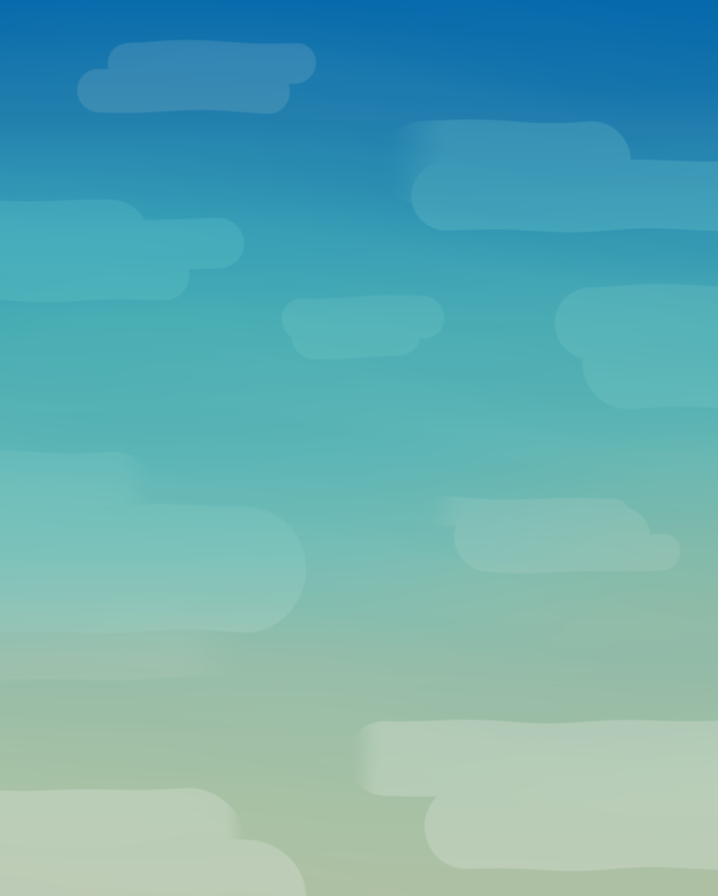
A WebGL 2 fragment shader for this background:

```glsl
#version 300 es
precision highp float;

uniform vec2 u_resolution;
out vec4 fragColor;

#define ASPECT 0.8
#define MAX_RADIUS 0.07
#define EDGE_WOBBLE 0.0012
#define STREAK_WARP 0.012
#define GRAIN 0.005
#define CLOUD_PALE vec3(0.86, 0.89, 0.85)
#define CLOUD_TEAL vec3(0.52, 0.88, 0.84)

// Sky colours at equal steps from top to bottom
const vec3 SKY[9] = vec3[9](
    vec3(0.02, 0.41, 0.67), vec3(0.13, 0.49, 0.68), vec3(0.19, 0.58, 0.70),
    vec3(0.29, 0.67, 0.70), vec3(0.37, 0.715, 0.715), vec3(0.46, 0.74, 0.71),
    vec3(0.59, 0.74, 0.66), vec3(0.65, 0.76, 0.65), vec3(0.68, 0.75, 0.64));

vec3 skyGradient(float depth) {
    float position = clamp(depth, 0.0, 1.0) * 8.0;
    int stop = min(int(position), 7);
    return mix(SKY[stop], SKY[stop + 1], position - float(stop));
}

// Layered sines stretched sideways, like broad brush strokes
float brushStreaks(vec2 p) {
    float sum = 0.0, weight = 0.5;
    vec2 q = p * vec2(4.0, 19.0);
    for (int i = 0; i < 5; i++) {
        sum += weight * sin(q.y + 1.6 * sin(q.x + float(i) * 2.1));
        q = q * vec2(1.4, 1.9) + vec2(1.7, 0.4 * q.x);
        weight *= 0.6;
    }
    return sum;
}

// Box is left, right, bottom, top; fade softens the left (+) or right (-) end
float pill(vec2 p, vec4 box, float fade) {
    vec2 halfSize = 0.5 * (box.yw - box.xz);
    vec2 center = 0.5 * (box.xz + box.yw);
    float radius = min(halfSize.y, MAX_RADIUS);
    vec2 q = abs(p - center) - halfSize + radius;
    float dist = length(max(q, 0.0)) + min(max(q.x, q.y), 0.0) - radius;
    float edge = max(0.0015, 0.75 / u_resolution.y);
    float gap = fade > 0.0 ? p.x - box.x : box.y - p.x;
    float soft = fade == 0.0 ? 1.0 : smoothstep(0.0, abs(fade), gap);
    return soft * smoothstep(edge, -edge, dist);
}

float cloud(vec2 p, vec4 upper, float upperFade, vec4 lower, float lowerFade) {
    return max(pill(p, upper, upperFade), pill(p, lower, lowerFade));
}

void main() {
    vec2 uv = gl_FragCoord.xy / u_resolution;
    vec2 p = uv * vec2(ASPECT, 1.0);
    float streaks = brushStreaks(p);

    // Sky, tilted slightly from side to side
    float tilt = 0.012 * sin(p.x * 5.0 + 1.0) * sin(p.y * 9.0);
    vec3 color = skyGradient(1.0 - p.y + tilt + STREAK_WARP * streaks);

    // Broad glows: teal at the left, warm haze low at the right
    float tealGlow = exp(-dot((p - vec2(0.1, 0.73)) * vec2(2.2, 7.0),
                              (p - vec2(0.1, 0.73)) * vec2(2.2, 7.0)));
    float warmGlow = exp(-dot((p - vec2(0.78, 0.38)) * vec2(4.0, 9.0),
                              (p - vec2(0.78, 0.38)) * vec2(4.0, 9.0)));
    color += tealGlow * vec3(0.015, 0.03, 0.01);
    color += warmGlow * vec3(0.05, -0.01, -0.04);

    // Clouds: stacked pills with gently uneven edges
    vec2 c = p + vec2(0.0, EDGE_WOBBLE * (sin(p.x * 23.0) + sin(p.x * 41.0 + p.y * 9.0)));

    float topLeft = cloud(c, vec4(0.120, 0.352, 0.908, 0.953), 0.0,
                             vec4(0.086, 0.323, 0.875, 0.924), 0.0);
    float topRight = cloud(c, vec4(0.425, 0.703, 0.770, 0.865), 0.08,
                              vec4(0.458, 0.950, 0.743, 0.820), 0.0);
    float highLeft = cloud(c, vec4(-0.10, 0.167, 0.690, 0.777), 0.0,
                              vec4(-0.10, 0.272, 0.699, 0.755), 0.0);
    highLeft = max(highLeft, pill(c, vec4(-0.10, 0.211, 0.665, 0.720), 0.0));
    float middle = cloud(c, vec4(0.314, 0.495, 0.621, 0.669), 0.0,
                            vec4(0.325, 0.469, 0.601, 0.651), 0.0);
    float right = cloud(c, vec4(0.618, 0.950, 0.600, 0.681), 0.0,
                           vec4(0.649, 0.950, 0.544, 0.650), 0.0);
    float left = cloud(c, vec4(-0.10, 0.175, 0.390, 0.496), -0.045,
                          vec4(-0.10, 0.341, 0.295, 0.435), 0.0);
    float leftFoot = pill(c, vec4(-0.10, 0.275, 0.242, 0.330), -0.08);
    float lowRight = cloud(c, vec4(0.471, 0.701, 0.411, 0.444), 0.05,
                              vec4(0.506, 0.725, 0.362, 0.436), 0.0);
    lowRight = max(lowRight, pill(c, vec4(0.560, 0.758, 0.363, 0.404), 0.0));
    float bottomRight = cloud(c, vec4(0.387, 0.950, 0.111, 0.195), 0.04,
                                 vec4(0.473, 0.950, 0.030, 0.125), 0.0);
    float bottomLeft = cloud(c, vec4(-0.10, 0.277, -0.05, 0.119), -0.03,
                                vec4(-0.10, 0.341, -0.06, 0.062), 0.0);

    // Cool veils high up, paler and denser ones near the ground
    float teal = 0.16 * max(topRight, highLeft) + 0.11 * max(middle, right)
               + 0.08 * left;
    float pale = 0.14 * topLeft + 0.03 * max(topRight, middle) + 0.04 * right
               + 0.05 * left + 0.09 * max(leftFoot, left * smoothstep(0.40, 0.30, p.y))
               + 0.14 * lowRight + 0.33 * max(bottomRight, bottomLeft);
    color = mix(color, CLOUD_TEAL, teal);
    color = mix(color, CLOUD_PALE, pale);

    color += GRAIN * streaks;
    fragColor = vec4(clamp(color, 0.0, 1.0), 1.0);
}
```
